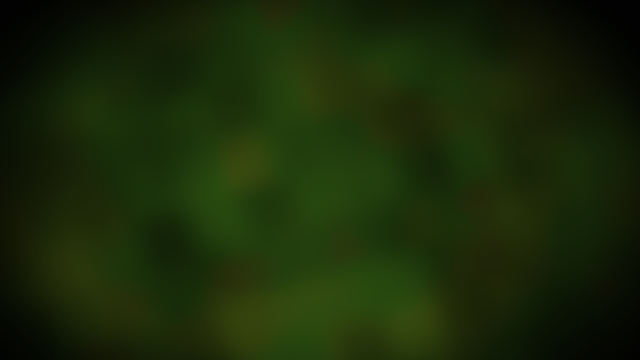
Give the GLSL for this background, as a Shadertoy shader.

```glsl
// Deep forest-green backdrop: soft out-of-focus foliage patches inside a dark vignette.

const vec3 LEAF_GREEN = vec3(0.125, 0.235, 0.048);
const vec3 OLIVE      = vec3(0.185, 0.235, 0.045);
const vec3 BARK       = vec3(0.185, 0.190, 0.050);
const vec3 SHADOW     = vec3(0.004, 0.006, 0.003);

// Sine-free hash of a lattice cell, in 0..1
float hash(vec2 cell, float seed) {
    vec3 p = fract(vec3(cell.xyx + seed) * 0.1031);
    p += dot(p, p.yzx + 33.33);
    return fract((p.x + p.y) * p.z);
}

// Value noise with a quintic fade, so patches have no visible creases
float valueNoise(vec2 p, float seed) {
    vec2 cell = floor(p);
    vec2 f = p - cell;
    vec2 w = f * f * f * (f * (f * 6.0 - 15.0) + 10.0);
    float low  = mix(hash(cell, seed), hash(cell + vec2(1, 0), seed), w.x);
    float high = mix(hash(cell + vec2(0, 1), seed), hash(cell + vec2(1, 1), seed), w.x);
    return mix(low, high, w.y);
}

// Two rotated octaves hide the lattice directions
float softPatches(vec2 p, float scale, float seed) {
    mat2 turn = mat2(0.8, 0.6, -0.6, 0.8);
    vec2 q = turn * p * scale;
    float broad = valueNoise(q, seed);
    float fine  = valueNoise(turn * q * 1.7 + 5.3, seed + 17.0);
    return mix(broad, fine, 0.4);
}

// Light falloff: 1 in the middle, 0 in the corners
float vignette(vec2 uv, vec2 center) {
    vec2 d = (uv - center) * vec2(2.0, 1.6);
    return 1.0 - smoothstep(0.55, 1.3, length(d));
}

// Foliage hue: green, drifting to olive and sparse brown
vec3 foliageTint(vec2 p) {
    float olive = smoothstep(0.45, 0.85, softPatches(p, 4.2, 41.0));
    float brown = smoothstep(0.60, 0.90, softPatches(p, 5.0, 73.0));
    return mix(mix(LEAF_GREEN, OLIVE, olive), BARK, brown * 0.7);
}

void mainImage(out vec4 fragColor, in vec2 fragCoord) {
    vec2 uv = fragCoord / iResolution.xy;
    vec2 p = fragCoord / iResolution.y;

    // Brightness of the blurred leaf clumps
    float clumps = softPatches(p, 4.0, 9.0);
    float light = mix(0.45, 1.38, clumps);

    vec3 color = foliageTint(p) * light;
    color = mix(SHADOW, color, vignette(uv, vec2(0.49, 0.45)));
    fragColor = vec4(color, 1.0);
}
```
